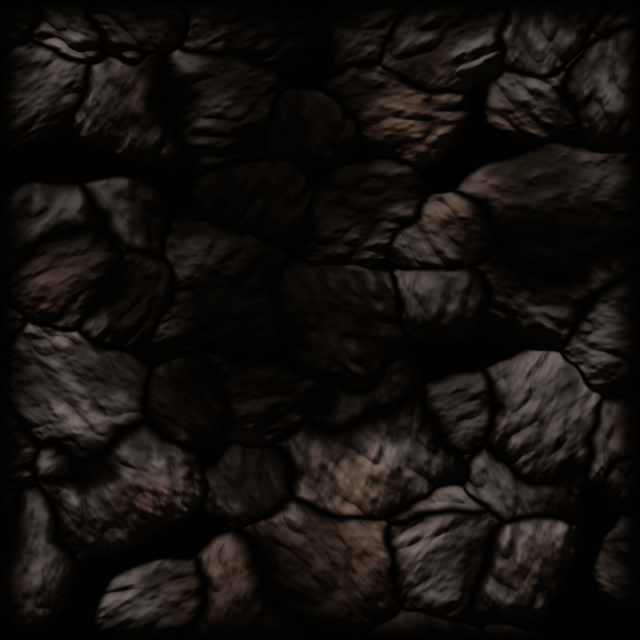
This texture is drawn by a Shadertoy shader. Its source:

```glsl
// A heap of rough boulders in near darkness, lit from above.
// Jittered cells each hold a rounded polygon dome; the highest dome wins,
// then gets creases, scratched relief, gloom and a brown to grey tint.

const float CELLS = 6.6;            // rocks across the canvas
const float FACETS = 6.0;           // sides of each rock
const float RELIEF_DEPTH = 0.036;   // strength of the surface roughness
const float EXPOSURE = 0.74;
const vec3 LIGHT_DIR = vec3(-0.20, 0.76, 0.62);
const vec3 BROWN = vec3(1.0, 0.74, 0.50);
const vec3 RUST = vec3(1.0, 0.66, 0.43);
const vec3 GREY = vec3(1.0, 0.90, 0.86);
const vec3 BLACK_LEVEL = vec3(0.007, 0.005, 0.003);

float hash(vec2 p) {
    vec3 h = fract(p.xyx * 0.1031);
    h += dot(h, h.yzx + 33.33);
    return fract((h.x + h.y) * h.z);
}

float noise(vec2 p) {
    vec2 i = floor(p), f = fract(p);
    f = f * f * (3.0 - 2.0 * f);
    return mix(mix(hash(i), hash(i + vec2(1, 0)), f.x),
               mix(hash(i + vec2(0, 1)), hash(i + vec2(1, 1)), f.x), f.y);
}

mat2 rotation(float a) {
    return mat2(cos(a), sin(a), -sin(a), cos(a));
}

// Layered noise, with ridges in the middle octave for pits and veins
float relief(vec2 p) {
    float sum = 0.50 * noise(p * 13.0);
    p = rotation(0.6) * p;
    sum += 0.30 * abs(2.0 * noise(p * 29.0 + 7.0) - 1.0);
    p = rotation(0.9) * p;
    sum += 0.17 * noise(p * 63.0 + 19.0);
    return sum + 0.08 * noise(p * 125.0 + 41.0);
}

// Rounded polygon distance: xy is its slope, z is 1 on the outline
vec3 rockShape(vec2 q, vec2 id) {
    float sum = 1e-5, turn = 6.2832 * hash(id + 3.7);
    vec2 slope = vec2(0);
    for (float k = 0.0; k < FACETS; k++) {
        float angle = turn + (k + 0.6 * hash(id + k * 5.3)) * 6.2832 / FACETS;
        vec2 dir = vec2(cos(angle), sin(angle));
        dir *= 0.82 + 0.45 * hash(id + k * 9.1 + 2.0);
        float m = max(dot(q, dir), 0.0);
        float m5 = m * m * m * m * m;
        sum += m5 * m;
        slope += dir * m5;
    }
    float d = pow(sum, 1.0 / 6.0);
    return vec3(slope / pow(d, 5.0), d);
}

// Dark hollow running down from the top, faded borders and broad patches
float gloom(vec2 p) {
    vec2 start = vec2(0.50, 1.02), along = vec2(-0.11, -0.58);
    float t = clamp(dot(p - start, along) / dot(along, along), 0.0, 1.0);
    float hollow = length(p - start - along * t) + 0.10 * (noise(p * 7.0) - 0.5);
    vec2 border = smoothstep(vec2(0), vec2(0.07), min(p, 1.0 - p));
    float patches = smoothstep(0.12, 0.75, noise(p * 4.5 + 11.0));
    return mix(0.10, 1.0, smoothstep(0.04, 0.24, hollow))
         * border.x * border.y * mix(0.45, 1.0, patches);
}

void mainImage(out vec4 fragColor, in vec2 fragCoord) {
    vec2 p = fragCoord / iResolution.xy;

    // Ragged outlines from a small warp
    vec2 warp = vec2(noise(p * 13.0), noise(p * 13.0 + 50.0)) - 0.5;
    warp += 0.45 * (vec2(noise(p * 38.0), noise(p * 38.0 + 90.0)) - 0.5);
    vec2 g = (p + 0.024 * warp) * CELLS;

    // Find the highest rock and the runner-up
    float best = 0.0, second = 0.0;
    vec2 rock = vec2(-9);
    vec3 shape = vec3(0, 0, 1);
    for (int y = -2; y <= 2; y++)
    for (int x = -2; x <= 2; x++) {
        vec2 id = floor(g) + vec2(x, y);
        vec2 centre = id + 0.5 + 0.75 * (vec2(hash(id), hash(id + 17.3)) - 0.5);
        float radius = mix(0.48, 0.92, hash(id + 31.9));
        vec2 q = rotation(0.9 * (hash(id + 8.4) - 0.5)) * (g - centre);
        vec3 s = rockShape(q * vec2(0.88, 1.12) / radius, id);
        float height = 0.9 * hash(id + 23.1) + 1.0 - s.z * s.z * s.z * s.z;
        if (height > best) {
            second = best;
            best = height;
            rock = id;
            shape = s;
        } else second = max(second, height);
    }

    // Dome normal, roughened by relief that is stretched along each rock
    float d = min(shape.z, 1.2);
    vec2 tilt = shape.xy * d * d * 0.95;
    mat2 grain = rotation(6.2832 * hash(rock + 61.0));
    vec2 stretch = vec2(0.8, 1.35), e = vec2(0.0035, 0);
    float r0 = relief(grain * p * stretch);
    float rx = relief(grain * (p + e.xy) * stretch);
    float ry = relief(grain * (p + e.yx) * stretch);
    tilt -= RELIEF_DEPTH * (vec2(rx, ry) - r0) / e.x;
    vec3 normal = normalize(vec3(tilt, sqrt(max(1.0 - d * d, 0.0)) + 0.30));

    // Light, creases between rocks, stains and darkness
    float light = 0.05 + pow(max(dot(normal, normalize(LIGHT_DIR)), 0.0), 1.35);
    float crease = smoothstep(0.0, 0.55, best - second);
    float stain = mix(0.35, 1.35, smoothstep(0.25, 0.75, r0));
    float value = EXPOSURE * light * crease * stain * gloom(p);
    value *= mix(0.5, 1.15, hash(rock + 77.0));
    value /= 1.0 + value;

    // Dim parts are earthy, bright parts turn to ash grey
    float rusty = smoothstep(0.45, 0.8, noise(p * 9.0 + 5.0)) * (0.6 - 0.4 * normal.y);
    vec3 tint = mix(BROWN, GREY, smoothstep(0.02, 0.19, value));
    tint = mix(tint, RUST, clamp(rusty, 0.0, 0.8));
    fragColor = vec4(BLACK_LEVEL + value * tint, 1.0);
}
```
